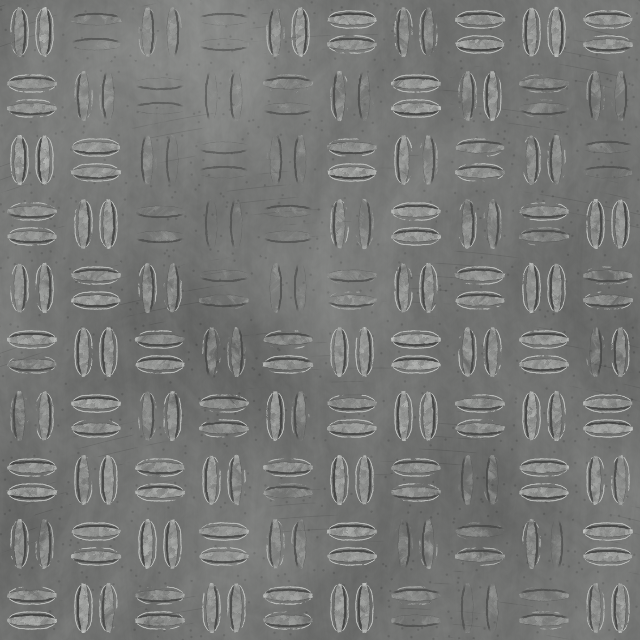
Write a WebGL 1 fragment shader that draws this texture.

```glsl
precision highp float;
uniform vec2 u_resolution;

const float CELLS = 10.0;
const float BAR_OFFSET = 0.195;
const float BAR_LENGTH = 0.385;
const vec3 STEEL_TINT = vec3(0.99, 1.0, 0.988);

float hash(vec2 p) {
  return fract(sin(dot(p, vec2(127.1, 311.7))) * 43758.5);
}

// Cellular noise: distance to the nearest point, and that point's random tone
vec2 cellular(vec2 p) {
  vec2 base = floor(p), nearest = vec2(9.0, 0.0);
  for (int j = -1; j <= 1; j++) {
    for (int i = -1; i <= 1; i++) {
      vec2 id = base + vec2(float(i), float(j));
      vec2 point = id + vec2(hash(id), hash(id + 37.3));
      float d = distance(p, point);
      if (d < nearest.x) nearest = vec2(d, hash(id + 71.9));
    }
  }
  return nearest;
}

// Layered, warped sines, roughly -1 to 1
float waves(vec2 p) {
  float sum = 0.0, amp = 0.55;
  for (int i = 0; i < 6; i++) {
    float k = float(i);
    p += 0.6 * sin(p.yx * 1.3 + k * 2.1);
    sum += amp * sin(p.x + k) * cos(p.y - k * 1.7);
    p = mat2(1.5, 1.1, -1.1, 1.5) * p;
    amp *= 0.62;
  }
  return sum;
}

float spot(vec2 p, vec2 center, float radius) {
  vec2 d = (p - center) / radius;
  return exp(-dot(d, d));
}

// Coverage of the region d < 0
float fill(float d, float soft) {
  return 1.0 - smoothstep(-0.5 * soft, 0.5 * soft, d);
}

float stroke(float d, float halfWidth, float soft) {
  return fill(abs(d) - halfWidth, soft);
}

// Half width of a bar tapering from middle to blunt tip
float taper(float along, float middle, float tip, float power) {
  return mix(middle, tip, pow(min(abs(along), 1.0), power));
}

float plate(vec2 uv) {
  float tone = 0.452 + 0.05 * waves(uv * vec2(9.0, 7.0) + 2.0);
  tone += 0.018 * waves(uv * vec2(75.0, 11.0));
  tone += 0.075 * spot(uv, vec2(0.25, 0.87), 0.2);
  tone += 0.04 * spot(uv, vec2(0.42, 0.56), 0.12);
  tone -= 0.04 * spot(uv, vec2(0.34, 0.46), 0.15);
  tone += 0.012 * waves(uv * 160.0);
  // Small dark pits
  vec2 pit = cellular(uv * 85.0);
  tone -= 0.06 * step(0.86, pit.y) * (1.0 - smoothstep(0.05, 0.25, pit.x));
  // Faint bowed scratches
  float bow = uv.y - 0.35 * uv.x + 0.3 * uv.x * uv.x;
  float scratch = stroke(fract(bow * 48.0) - 0.5, 0.03, 0.1);
  float gate = smoothstep(0.3, 0.6, waves(uv * vec2(13.0, 25.0) + 8.0));
  return tone - 0.05 * scratch * gate;
}

// Share of each bar rubbed away over broad areas
float wearAt(vec2 uv) {
  return 0.75 * spot(uv, vec2(0.31, 0.83), 0.17)
       + 0.6 * spot(uv, vec2(0.43, 0.56), 0.13)
       + 0.55 * spot(uv, vec2(0.77, 0.1), 0.11)
       + 0.35 * spot(uv, vec2(0.9, 0.78), 0.12);
}

// One raised bar: q.x runs along it, q.y across, both in cell units
float drawBar(float tone, vec2 q, vec2 p, float seed, float wear, float soft) {
  float strength = clamp(0.35 + 0.75 * seed - wear, 0.05, 1.0);
  float rough = waves(p * 24.0);
  float along = q.x / BAR_LENGTH;
  float lean = fract(seed * 17.0) < 0.5 ? -1.0 : 1.0;
  float side = 0.5 + 0.5 * lean * sign(q.y);

  float edge = abs(q.y) - taper(along, 0.079, 0.027, 2.2) - 0.007 * rough;
  float tipCut = abs(q.x) - BAR_LENGTH - 0.012 * rough;
  float body = fill(max(edge, tipCut), soft);
  float inside = fill(tipCut, soft);

  // Flaked metal face
  float flake = cellular(p * 13.0 + 0.5 * rough).y;
  float face = 0.55 + 0.13 * flake + 0.06 * rough;
  face += 0.12 * smoothstep(0.82, 0.97, abs(along));
  float patches = smoothstep(-0.7, 0.3, waves(p * 8.0 + seed * 9.0) + 2.0 * strength - 1.0);
  tone = mix(tone, face, body * patches * mix(0.25, 0.95, strength));

  // Shadow, heavier on one flank
  float shadow = stroke(edge - 0.008, 0.005 + 0.011 * side, soft) * inside;
  shadow *= smoothstep(1.0, 0.75, abs(along));
  tone = mix(tone, 0.24, shadow * mix(0.35, 0.85, side) * (0.55 + 0.45 * strength));

  // Broken bright rim
  float rimAlong = q.x / 0.355;
  float rimEdge = abs(q.y) - taper(rimAlong, 0.133, 0.05, 3.5) - 0.005 * rough;
  float rim = stroke(rimEdge, 0.009, soft) * fill(abs(q.x) - 0.355, soft);
  float gaps = smoothstep(-0.2, 0.25, waves(p * 7.0 + 4.0) + 2.4 * strength - 1.5 + 0.3 * side);
  return mix(tone, 0.73, rim * gaps * smoothstep(0.2, 0.65, strength));
}

void main() {
  vec2 uv = gl_FragCoord.xy / u_resolution;
  vec2 p = uv * CELLS;
  vec2 id = floor(p), q = fract(p) - 0.5;
  float soft = CELLS / min(u_resolution.x, u_resolution.y);
  // Alternate pairs lie across and upright
  if (mod(id.x + id.y, 2.0) > 0.5) q = q.yx;

  float tone = plate(uv);
  float wear = wearAt((id + 0.5) / CELLS);
  for (int i = 0; i < 2; i++) {
    float side = 2.0 * float(i) - 1.0;
    float seed = mix(hash(id + 5.7), hash(id + side * 13.1), 0.5);
    tone = drawBar(tone, q - vec2(0.0, side * BAR_OFFSET), p, seed, wear, soft);
  }
  gl_FragColor = vec4(tone * STEEL_TINT, 1.0);
}
```
